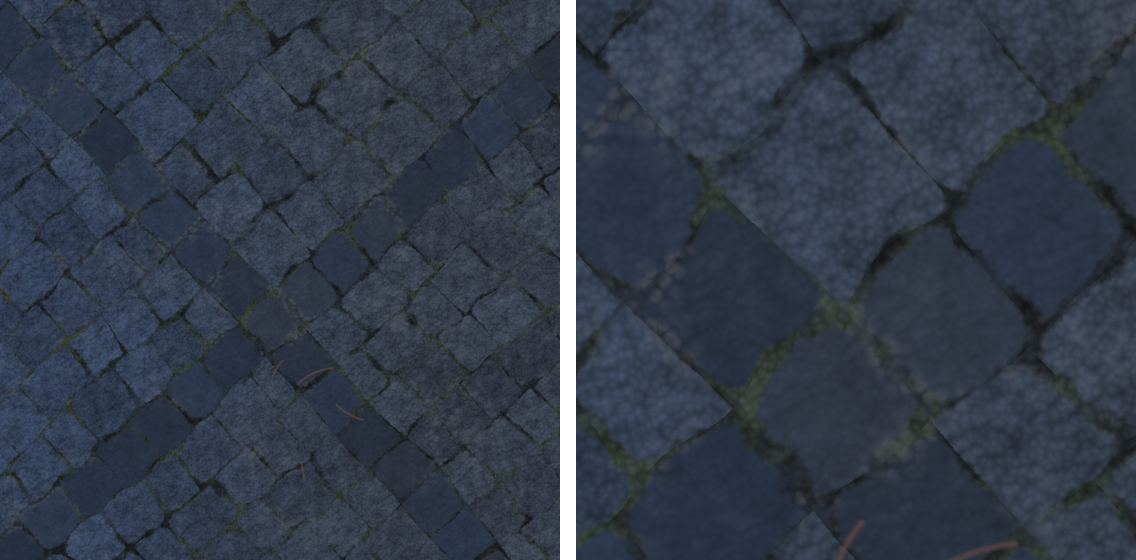
Left: the whole. Right: its middle third, enlarged.
This texture is drawn by a Shadertoy shader. Its source:

```glsl
// Worn blue-grey cobblestones laid diagonally, divided by two crossing bands of dark smooth setts.
#define CROSSING vec2(0.482, 0.420)
#define ANGLE 0.737
#define BAND 0.0875
#define SIZE_TOP 0.104
#define SIZE_SIDE 0.088
#define BLUE vec3(0.196, 0.247, 0.338)
#define GREY vec3(0.206, 0.236, 0.285)
#define DARK vec3(0.150, 0.186, 0.256)
#define MOSS vec3(0.182, 0.218, 0.190)
#define SOIL vec3(0.135, 0.152, 0.180)
#define DUST vec3(0.320, 0.335, 0.355)
#define TWIG vec3(0.360, 0.275, 0.270)

vec2 hash2(vec2 p) {
    vec3 q = fract(p.xyx * vec3(0.1031, 0.1030, 0.0973));
    q += dot(q, q.yzx + 33.33);
    return fract((q.xx + q.yz) * q.zy);
}

mat2 rotation(float a) {
    float c = cos(a), s = sin(a);
    return mat2(c, -s, s, c);
}

// Distance to the nearest scattered point.
float cellular(vec2 p) {
    vec2 cell = floor(p), f = fract(p);
    float nearest = 2.0;
    for (int y = -1; y <= 1; y++)
        for (int x = -1; x <= 1; x++) {
            vec2 o = vec2(x, y);
            nearest = min(nearest, length(o + hash2(cell + o + 91.0) - f));
        }
    return nearest;
}

// Layered, rotated sines, roughly -1 to 1.
float waves(vec2 p) {
    float sum = 0.0, amp = 0.5;
    for (int i = 0; i < 5; i++) {
        p = rotation(1.1) * p + 1.7;
        sum += amp * sin(p.x + 1.4 * sin(p.y * 0.8)) * cos(p.y + sin(p.x * 0.6));
        p *= 1.85;
        amp *= 0.68;
    }
    return sum;
}

float roundedBox(vec2 p, vec2 halfSize, float radius) {
    vec2 q = abs(p) - halfSize + radius;
    return length(max(q, 0.0)) + min(max(q.x, q.y), 0.0) - radius;
}

// Signed distance to the stone edge; also gives its random id and whether it is a band sett.
float stones(vec2 p, out vec2 id, out float inBand) {
    vec2 side = sign(p), q = abs(p) - 0.5 * BAND;
    float border = min(q.x, q.y);
    inBand = step(border, 0.0);
    float size = inBand > 0.5 ? BAND : (min(side.x, side.y) > 0.0 ? SIZE_TOP : SIZE_SIDE);
    vec2 g = p / BAND + 0.5;
    if (inBand < 0.5) {
        g = q / size;
        float row = floor(g.y);
        vec2 shift = hash2(vec2(row, 7.0) + 17.0 * side);
        g.x += 0.45 * shift.x + 0.13 * sin(g.x * 2.1 + 6.28 * shift.y);
    }
    id = floor(g) + (1.0 - inBand) * 53.0 * side + 200.0;
    vec2 r = hash2(id), r2 = hash2(id + 31.7);
    vec2 local = rotation((r.x - 0.5) * 0.20) * (fract(g) - 0.5 - 0.05 * (r2 - 0.5));
    float d = size * roundedBox(local, 0.485 - 0.045 * r.yx, 0.07 + 0.09 * r2.x);
    return inBand > 0.5 ? d : max(d, 0.001 - border);
}

void mainImage(out vec4 fragColor, in vec2 fragCoord) {
    vec2 uv = fragCoord / iResolution.y;
    float soft = max(0.0018, 1.0 / iResolution.y);

    // Uneven laying, chipped edges and joints of changing width
    vec2 bent = uv + 0.005 * sin(uv.yx * vec2(23.0, 19.0) + vec2(0.6, 2.1))
                   + 0.003 * sin(uv.yx * vec2(71.0, 63.0) + uv * 30.0);
    vec2 p = rotation(ANGLE) * (bent - CROSSING);
    vec2 id;
    float inBand;
    float d = stones(p, id, inBand) + 0.004 * waves(uv * 90.0) + 0.002 * waves(uv * 22.0);

    // Surface grain and broad patches
    float mottle = waves(uv * 75.0 + id);
    float grain = cellular(uv * 190.0) - 0.45;
    float streak = cellular(rotation(0.5) * uv * vec2(60.0, 120.0)) - 0.45;
    float patches = waves(uv * 11.0 + 4.0);
    vec2 tone = hash2(id + 5.3);

    // Stone colour: bluer on the left, each stone slightly different
    float greyness = smoothstep(0.0, 0.75, uv.x + 0.12 * patches);
    vec3 stone = mix(BLUE, GREY, greyness) * (0.88 + 0.22 * tone.x);
    vec3 sett = mix(DARK, DARK.ggg * vec3(0.87, 0.98, 1.16), greyness * tone.x);
    stone = mix(stone, sett * (0.95 + 0.22 * tone.y), 0.9 * inBand);
    float rough = mix(1.0, 0.45, inBand);
    stone *= 1.0 + rough * (0.17 * mottle - 0.28 * grain - 0.24 * streak);

    // Joints: soil, moss and open cracks, partly trodden level with the stones
    float mossy = smoothstep(-0.15, 0.4, waves(uv * 19.0 + 9.0));
    vec3 joint = mix(SOIL, MOSS, 0.2 + 0.8 * mossy) * (1.0 + 0.3 * mottle - 0.4 * grain);
    float open = smoothstep(-0.35, 0.25, waves(uv * 27.0 + 6.0));
    joint = mix(stone * 0.93, joint, 0.35 + 0.65 * open);
    float crack = smoothstep(0.001, 0.004, d) * open * (1.0 - mossy);
    joint *= 1.0 - 0.3 * crack;
    vec3 color = mix(stone, joint, smoothstep(-soft, soft, d));

    // Pale grit spilling out of the joints
    float gritty = smoothstep(0.05, 0.6, waves(uv * 24.0 + 2.0) + 0.4 * patches);
    float spill = exp(-abs(d) / 0.006) * smoothstep(0.65, 0.25, cellular(uv * 110.0));
    color = mix(color, DUST, 0.6 * gritty * spill);

    // Dust worn over the stones, strongest right of the crossing
    vec2 away = uv - vec2(0.70, 0.46);
    float worn = 0.35 * exp(-70.0 * dot(away, away)) + 0.5 * patches;
    float dust = smoothstep(0.2, 0.9, worn + 0.45 * mottle - 0.6 * streak);
    color = mix(color, DUST, 0.42 * dust * (1.0 - 0.7 * inBand));

    // A few fallen twigs
    for (int i = 0; i < 4; i++) {
        vec2 r = hash2(vec2(i * 37 + 3, i * 53 + 8)), s = hash2(vec2(i * 29 + 12, 41));
        vec2 t = rotation(6.28 * s.x) * (uv - vec2(0.49, 0.10) - vec2(0.18, 0.33) * r);
        float reach = 0.014 + 0.036 * s.y * s.y;
        float gap = length(vec2(max(abs(t.x) - reach, 0.0), t.y + 5.0 * t.x * t.x)) - 0.0018;
        color = mix(color, TWIG, 0.75 * smoothstep(soft, -soft, gap));
    }
    fragColor = vec4(color, 1.0);
}
```
